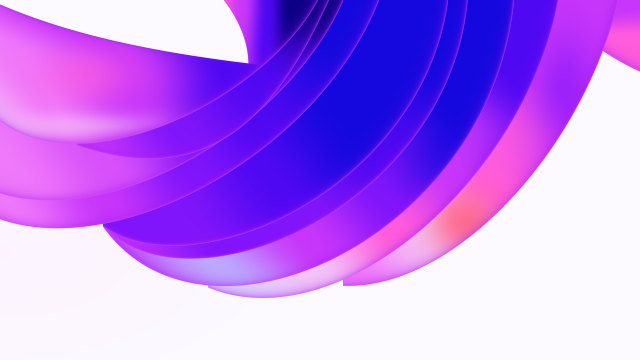
This background is drawn by a WebGL 2 fragment shader. Its source:

```glsl
#version 300 es
precision highp float;

uniform vec2 u_resolution;
out vec4 outColor;

const vec3 PAPER = vec3(0.99, 0.98, 1.0);
const vec3 BLUSH = vec3(0.96, 0.77, 0.97);
const vec3 LAVENDER = vec3(0.74, 0.66, 1.0);
const vec3 PINK = vec3(0.94, 0.47, 0.98);
const vec3 HOT = vec3(1.0, 0.36, 0.86);
const vec3 CORAL = vec3(1.0, 0.40, 0.52);
const vec3 ORCHID = vec3(0.78, 0.21, 0.98);
const vec3 GRAPE = vec3(0.50, 0.08, 0.98);
const vec3 INDIGO = vec3(0.31, 0.03, 0.95);
const vec3 BLUE = vec3(0.08, 0.03, 0.87);
const vec3 NAVY = vec3(0.04, 0.0, 0.52);

float hash(vec2 cell) {
  return fract(sin(dot(cell, vec2(127.1, 311.7))) * 43758.5);
}

float noise(vec2 p) {
  vec2 cell = floor(p), f = fract(p);
  f = f * f * (3.0 - 2.0 * f);
  float low = mix(hash(cell), hash(cell + vec2(1, 0)), f.x);
  float high = mix(hash(cell + vec2(0, 1)), hash(cell + 1.0), f.x);
  return mix(low, high, f.y);
}

// Five evenly spaced colours for t from 0 to 1
vec3 ramp(float t, vec3 a, vec3 b, vec3 c, vec3 d, vec3 e) {
  t = clamp(t, 0.0, 1.0) * 4.0;
  vec3 col = mix(a, b, smoothstep(0.0, 1.0, t));
  col = mix(col, c, smoothstep(1.0, 2.0, t));
  col = mix(col, d, smoothstep(2.0, 3.0, t));
  return mix(col, e, smoothstep(3.0, 4.0, t));
}

float glow(vec2 p, vec2 center, vec2 radius) {
  vec2 q = (p - center) / radius;
  return exp(-dot(q, q));
}

vec2 bezier(vec2 a, vec2 b, vec2 c, vec2 d, float t) {
  float s = 1.0 - t;
  return s * s * s * a + 3.0 * s * t * (s * b + t * c) + t * t * t * d;
}

// Approximate distance above a curve whose x grows steadily
float heightAbove(vec2 p, vec2 a, vec2 b, vec2 c, vec2 d) {
  if (p.x < a.x || p.x > d.x) return -1.0;
  float t = 0.5, stride = 0.25;
  for (int i = 0; i < 16; i++) {
    t += bezier(a, b, c, d, t).x < p.x ? stride : -stride;
    stride *= 0.5;
  }
  float s = 1.0 - t;
  vec2 tangent = s * s * (b - a) + 2.0 * s * t * (c - b) + t * t * (d - c);
  return (p.y - bezier(a, b, c, d, t).y) * tangent.x / length(tangent);
}

float cover(float dist, float px) {
  return smoothstep(-0.7 * px, 0.7 * px, dist);
}

// Lays a translucent-looking sheet with a tinted rim over the colour below
vec3 sheet(vec3 below, vec3 fill, vec2 p, float px, vec2 a, vec2 b, vec2 c, vec2 d) {
  float dist = heightAbove(p, a, b, c, d);
  float depth = max(dist, 0.0);
  fill = mix(fill, vec3(0.62, 0.05, 0.95), 0.45 * exp(-depth * 75.0));
  fill = mix(fill, vec3(0.84, 0.36, 1.0), 0.65 * exp(-depth * 420.0));
  return mix(below, fill, cover(dist, px));
}

void main() {
  float px = 1.0 / u_resolution.y;
  vec2 p = gl_FragCoord.xy * px;
  float silk = noise(p * vec2(3.0, 6.0) + 4.0) - 0.5;
  float along = dot(p, vec2(0.8, 0.6)) + 0.07 * silk;

  vec3 paper = mix(PAPER, BLUSH, 0.12 * glow(p, vec2(0.0, 0.3), vec2(0.6, 0.3)));
  vec3 col = paper;

  // Far corner and outer sheets, back to front
  vec3 fill = mix(HOT, ORCHID, smoothstep(0.88, 1.0, p.y + silk * 0.1));
  col = sheet(col, fill, p, px, vec2(1.62, 0.896), vec2(1.69, 0.847), vec2(1.736, 0.815), vec2(1.829, 0.78));
  fill = ramp(along - 0.92, PINK, BLUSH, HOT, ORCHID, ORCHID);
  fill = mix(fill, CORAL, 0.9 * glow(p, vec2(1.29, 0.38), vec2(0.1, 0.09)));
  fill = mix(fill, GRAPE, 0.6 * glow(p, vec2(1.57, 0.75), vec2(0.08, 0.15)));
  col = sheet(col, fill, p, px, vec2(0.954, 0.206), vec2(1.262, 0.194), vec2(1.62, 0.583), vec2(1.718, 1.0));
  fill = ramp(along - 0.6, mix(LAVENDER, PAPER, 0.5), BLUSH, HOT, ORCHID, INDIGO);
  col = sheet(col, fill, p, px, vec2(0.579, 0.201), vec2(0.949, 0.051), vec2(1.463, 0.514), vec2(1.551, 1.0));
  fill = ramp(along - 0.4, ORCHID, LAVENDER, ORCHID, GRAPE, BLUE);
  col = sheet(col, fill, p, px, vec2(0.285, 0.372), vec2(0.567, -0.03), vec2(1.366, 0.34), vec2(1.428, 1.0));
  fill = ramp(along - 0.45, ORCHID, GRAPE, GRAPE, INDIGO, BLUE);
  col = sheet(col, fill, p, px, vec2(0.285, 0.372), vec2(0.528, 0.116), vec2(1.25, 0.426), vec2(1.299, 1.0));
  fill = ramp(along - 0.42, GRAPE, GRAPE, INDIGO, BLUE, BLUE);
  col = sheet(col, fill, p, px, vec2(0.285, 0.372), vec2(0.544, 0.19), vec2(1.176, 0.479), vec2(1.245, 1.0));

  // Inner sheets that sweep to the left side
  fill = ramp(along - 0.25, PINK, ORCHID, GRAPE, INDIGO, BLUE);
  col = sheet(col, fill, p, px, vec2(0.0, 0.391), vec2(0.338, 0.273), vec2(0.891, 0.583), vec2(1.053, 1.0));
  fill = ramp(along - 0.32, PINK, mix(PINK, ORCHID, 0.6), GRAPE, INDIGO, NAVY);
  col = sheet(col, fill, p, px, vec2(0.0, 0.463), vec2(0.336, 0.363), vec2(0.81, 0.664), vec2(0.954, 1.0));
  fill = ramp(along - 0.3, PINK, ORCHID, GRAPE, INDIGO, NAVY);
  col = sheet(col, fill, p, px, vec2(0.213, 0.597), vec2(0.556, 0.479), vec2(0.752, 0.641), vec2(0.914, 1.0));

  // Top ribbon, with the inside of the loop above its upper edge
  float rise = heightAbove(p, vec2(0.0, 0.988), vec2(0.231, 0.889), vec2(0.509, 0.838), vec2(0.891, 0.803));
  float opening = cover(rise, px);
  vec3 ribbon = ramp(along - 0.25 + 0.12 * silk, BLUSH, PINK, ORCHID, INDIGO, INDIGO);
  ribbon = mix(ribbon, HOT, 0.6 * glow(p, vec2(0.24, 0.79), vec2(0.13, 0.07)));
  ribbon = mix(ribbon, BLUSH, 0.6 * glow(p, vec2(0.2, 0.65), vec2(0.25, 0.035)));
  ribbon = mix(ribbon, GRAPE, 0.5 * exp(-abs(rise) * 250.0));
  vec3 inside = ramp((p.x - 0.6) * 3.6 + 0.3 * silk, HOT, ORCHID, INDIGO, NAVY, NAVY);
  fill = mix(ribbon, inside, opening);
  col = sheet(col, fill, p, px, vec2(0.0, 0.664), vec2(0.243, 0.481), vec2(0.736, 0.727), vec2(0.884, 1.0));

  // Open gap through the loop
  float bow = p.y - 0.819;
  float gap = opening * cover(0.69 - 2.1 * bow * bow - p.x, px);
  outColor = vec4(mix(col, paper, gap), 1.0);
}
```
